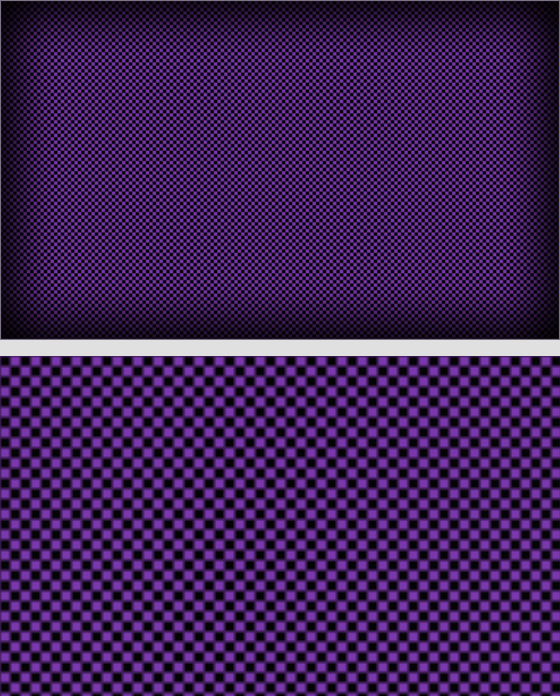
Top, the full canvas; bottom, a detail of the centre.
A Shadertoy shader for this pattern:

```glsl
// Fine purple and black checkerboard with darkened edges and a thin pale border.

#define CELLS_ACROSS 164.6
#define CELL_ORIGIN vec2(1.0 / 3.0, 2.0 / 3.0)
#define SOFTNESS 0.45
#define PURPLE vec3(0.48, 0.22, 0.68)
#define BLACK vec3(0.015, 0.01, 0.02)
#define BORDER_COLOR vec3(0.49, 0.45, 0.53)
#define BORDER_WIDTH 0.0032
#define SHADE_START -0.08
#define SHADE_END 0.18

// Triangle wave: the integral of a square wave with a period of two cells
vec2 triangleWave(vec2 p) {
    return abs(mod(p, 2.0) - 1.0);
}

// Box-filtered checkerboard, 1 on purple cells and 0 on black ones
float checker(vec2 p, float width) {
    vec2 halfBox = vec2(0.5 * width);
    vec2 wave = (triangleWave(p - halfBox) - triangleWave(p + halfBox)) / width;
    return 0.5 + 0.5 * wave.x * wave.y;
}

void mainImage(out vec4 fragColor, in vec2 fragCoord) {
    float pixel = 1.0 / iResolution.y;

    // Square cells, never filtered more narrowly than one pixel
    float cellScale = CELLS_ACROSS / iResolution.x;
    vec2 cell = (fragCoord - CELL_ORIGIN * iResolution.xy) * cellScale;
    vec3 color = mix(BLACK, PURPLE, checker(cell, max(SOFTNESS, cellScale)));

    // Shade inward from all four sides
    vec2 edge = min(fragCoord, iResolution.xy - fragCoord) * pixel;
    vec2 shade = smoothstep(vec2(SHADE_START), vec2(SHADE_END), edge);
    color *= shade.x * shade.y;

    // Pale border line
    float inset = min(edge.x, edge.y) - BORDER_WIDTH;
    float border = clamp(0.5 - inset / pixel, 0.0, 1.0);
    color = mix(color, BORDER_COLOR, border);

    fragColor = vec4(color, 1.0);
}
```
